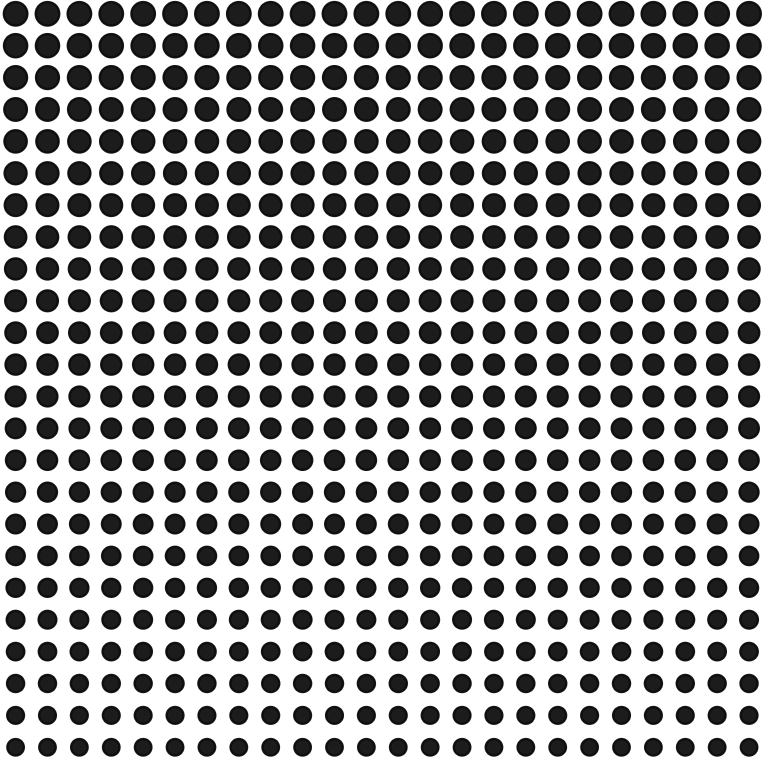
Reproduce this pattern procedurally as a Shadertoy shader.

```glsl
// Halftone grid of 24 by 24 charcoal dots on white.
// Space is measured in grid cells from the top left corner; each row's
// dots shrink evenly downwards, and a thin darker rim hugs each edge.

const float DOTS_PER_SIDE = 24.0;

// Radius of a dot, in cells, for a row counted from the top
float dotRadius(float row) {
    return mix(0.405, 0.295, row / (DOTS_PER_SIDE - 1.0));
}

void mainImage(out vec4 fragColor, in vec2 fragCoord) {
    // Grid coordinates: one unit is the spacing between dots
    float pixel = 24.083 / iResolution.x;
    vec2 grid = vec2(fragCoord.x, iResolution.y - fragCoord.y) * pixel;

    // Nearest dot, kept within the grid
    vec2 firstDot = vec2(0.489, 0.433);
    vec2 cell = clamp(round(grid - firstDot), 0.0, DOTS_PER_SIDE - 1.0);
    float edge = length(grid - firstDot - cell) - dotRadius(cell.y);

    // Ink with a soft dark rim just inside the edge
    float rim = 1.0 - smoothstep(0.015, 0.045, abs(edge + 0.05));
    vec3 ink = vec3(mix(0.11, 0.06, rim));

    // One pixel of antialiasing against the paper
    float coverage = clamp(0.5 - edge / pixel, 0.0, 1.0);
    fragColor = vec4(mix(vec3(1.0), ink, coverage), 1.0);
}
```
